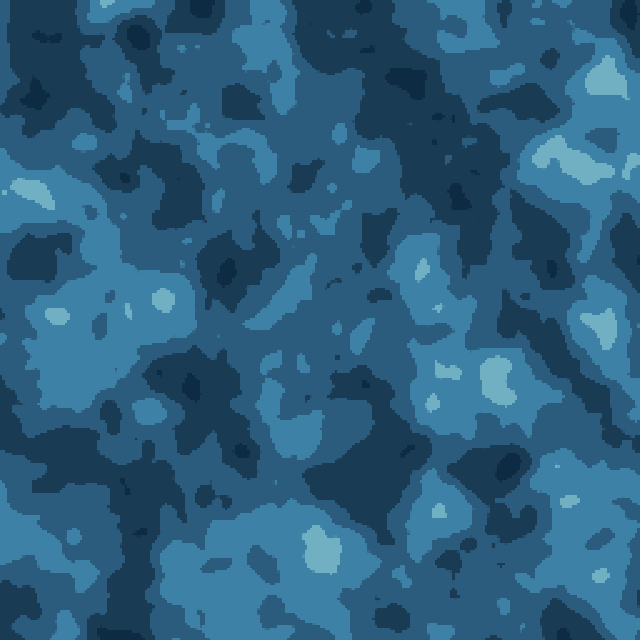
Reproduce this texture procedurally as a Shadertoy shader.

```glsl
// Blue camouflage: layered cellular noise cut into five flat tones on a fine grid.

const float GRID_CELLS  = 256.0;  // stair-step cells across the canvas
const float BLOB_SCALE  = 16.0;   // noise cells across the canvas, first layer
const int   LAYERS      = 3;
const float LAYER_GAIN  = 0.5;
const float SPOT_RADIUS = 1.5;    // reach of one spot, in noise cells
const float EDGE_SOFT   = 0.012;  // blend width between tones

// Tone borders in standard deviations of the field
const float DEEP_LIMIT  = -1.75;
const float DARK_LIMIT  = -0.47;
const float LIGHT_LIMIT = 0.77;
const float FOAM_LIMIT  = 2.25;

const vec3 DEEP_NAVY  = vec3(0.05, 0.17, 0.26);
const vec3 DARK_BLUE  = vec3(0.10, 0.23, 0.33);
const vec3 MID_BLUE   = vec3(0.17, 0.36, 0.49);
const vec3 LIGHT_BLUE = vec3(0.24, 0.51, 0.65);
const vec3 FOAM_BLUE  = vec3(0.44, 0.69, 0.76);

vec3 hash3(vec2 p) {
    vec3 q = fract(p.xyx * vec3(0.1031, 0.1030, 0.0973));
    q += dot(q, q.yxz + 33.33);
    return fract((q.xxy + q.yzz) * q.zyx);
}

// Sum of round spots, one per cell, each raising or lowering the field.
// With this kernel and radius the variance is close to one.
float spotNoise(vec2 p) {
    vec2 cell = floor(p);
    float sum = 0.0;
    for (int y = -2; y <= 2; y++) {
        for (int x = -2; x <= 2; x++) {
            vec2 id = cell + vec2(x, y);
            vec3 rnd = hash3(id);
            vec2 d = (id + rnd.xy - p) / SPOT_RADIUS;
            float k = max(1.0 - dot(d, d), 0.0);
            sum += (rnd.z < 0.5 ? -1.0 : 1.0) * k * k * k;
        }
    }
    return sum;
}

// Layered noise, scaled back to unit variance
float camoField(vec2 p) {
    float sum = 0.0, power = 0.0, weight = 1.0;
    p = p * BLOB_SCALE + 40.0;
    for (int i = 0; i < LAYERS; i++) {
        sum += weight * spotNoise(p);
        power += weight * weight;
        weight *= LAYER_GAIN;
        p = p * 2.0 + vec2(17.3, 41.7);
    }
    return sum / sqrt(power);
}

float above(float limit, float value) {
    return smoothstep(limit - EDGE_SOFT, limit + EDGE_SOFT, value);
}

void mainImage(out vec4 fragColor, in vec2 fragCoord) {
    vec2 uv = fragCoord / min(iResolution.x, iResolution.y);

    // Snap to the grid for stepped outlines
    vec2 snapped = (floor(uv * GRID_CELLS) + 0.5) / GRID_CELLS;
    float field = camoField(snapped);

    // Stack the tones from deep to bright
    vec3 color = DEEP_NAVY;
    color = mix(color, DARK_BLUE, above(DEEP_LIMIT, field));
    color = mix(color, MID_BLUE, above(DARK_LIMIT, field));
    color = mix(color, LIGHT_BLUE, above(LIGHT_LIMIT, field));
    color = mix(color, FOAM_BLUE, above(FOAM_LIMIT, field));
    fragColor = vec4(color, 1.0);
}
```
